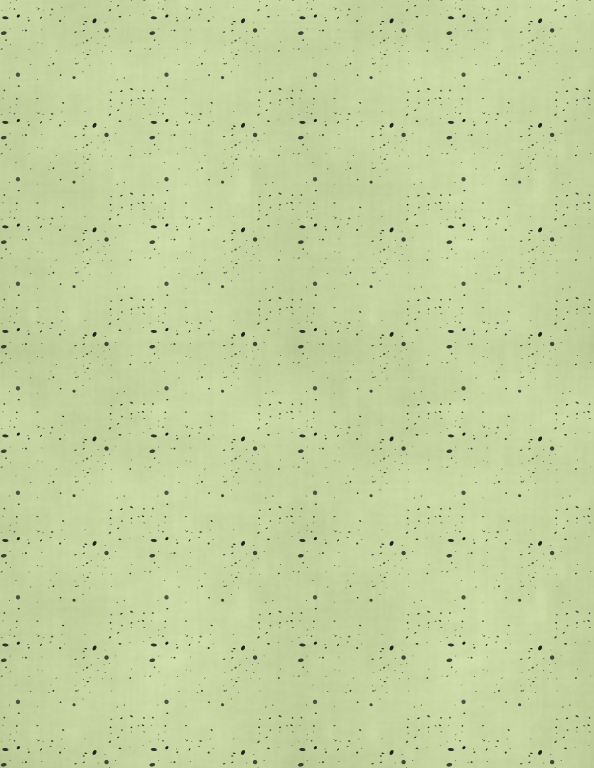
A Shadertoy shader for this texture:

```glsl
// Pale green speckled paper: soft mottling with a faint woven grain, strewn with dark ink flecks.
// Mottling is wrapped value noise; flecks are jittered ellipses, one per grid cell,
// and both repeat like a printed pattern.

float hash(vec2 p) {
    return fract(sin(dot(p, vec2(127.1, 311.7))) * 43758.5453);
}

// Integer cell index wrapped to a repeating grid
vec2 wrapCell(vec2 cell, vec2 grid) {
    return floor(mod(cell + 0.5, grid));
}

// Value noise that repeats after "grid" cells
float noise(vec2 p, vec2 grid) {
    vec2 i = floor(p), f = fract(p);
    f = f * f * (3.0 - 2.0 * f);
    float a = hash(wrapCell(i, grid));
    float b = hash(wrapCell(i + vec2(1, 0), grid));
    float c = hash(wrapCell(i + vec2(0, 1), grid));
    float d = hash(wrapCell(i + vec2(1, 1), grid));
    return mix(mix(a, b, f.x), mix(c, d, f.x), f.y);
}

// Layered noise centred on zero, over one unit tile
float mottle(vec2 uv) {
    float sum = 0.0, weight = 0.5;
    vec2 grid = vec2(4, 6);
    for (int i = 0; i < 5; i++) {
        sum += weight * (noise(uv * grid, grid) - 0.5);
        grid *= 2.0;
        weight *= 0.6;
    }
    return sum;
}

// Ink coverage of one layer of flecks; uv counts pattern tiles
float flecks(vec2 uv, vec2 grid, float chance, vec2 radii, float seed, float pixel) {
    vec2 tile = vec2(0.1934, 0.1361);
    vec2 cell = floor(uv * grid);
    vec2 id = wrapCell(cell, grid) + seed;

    // Flecks crowd into a horizontal band and thin out between bands
    float band = 0.5 + 0.5 * cos(6.2832 * ((id.y - seed + 0.5) / grid.y - 0.35));
    if (hash(id) > chance * mix(0.55, 1.45, band)) return 0.0;

    vec2 jitter = vec2(hash(id + 17.3), hash(id + 41.9));
    vec2 d = (fract(uv * grid) - mix(vec2(0.25), vec2(0.75), jitter)) * tile / grid;

    // Slightly tilted ellipse, mostly wider than tall
    float angle = 0.25 + 1.6 * (hash(id + 5.7) - 0.5);
    float c = cos(angle), s = sin(angle);
    d = vec2(c * d.x + s * d.y, c * d.y - s * d.x);
    float stretch = mix(1.0, 1.5, hash(id + 63.1));
    float radius = mix(radii.x, radii.y, pow(hash(id + 29.5), 4.0));
    float dist = length(d * vec2(1.0 / stretch, stretch * 0.9)) - radius;

    float strength = mix(0.6, 1.0, hash(id + 83.7));
    return strength * (1.0 - smoothstep(-0.6 * pixel, 0.6 * pixel, dist));
}

void mainImage(out vec4 fragColor, in vec2 fragCoord) {
    vec2 p = fragCoord / iResolution.y;
    float pixel = 1.0 / iResolution.y;

    // Broad clouds, with a darker vertical zone in each repeat
    vec2 cloudUv = p / vec2(0.3868, 0.5444);
    float tone = 0.075 * mottle(cloudUv);
    tone -= 0.011 * cos(6.2832 * (cloudUv.x - 0.16));

    // Woven grain: fine upright and level streaks plus soft tooth
    tone += 0.014 * (noise(p * vec2(240, 22), vec2(512)) - 0.5);
    tone += 0.010 * (noise(p * vec2(22, 240), vec2(512)) - 0.5);
    tone += 0.014 * (noise(p * 300.0, vec2(512)) - 0.5);

    // Occasional pale scuffs
    float scuff = noise(cloudUv * vec2(14, 18) + 0.5, vec2(14, 18));
    tone += 0.018 * smoothstep(0.8, 1.0, scuff);

    vec3 paper = vec3(0.777, 0.833, 0.632) + tone * vec3(1.0, 0.98, 1.0);

    // Larger flecks over fine dust
    vec2 uv = p / vec2(0.1934, 0.1361);
    float ink = flecks(uv, vec2(13, 9), 0.33, vec2(0.0010, 0.0028), 3.0, pixel);
    ink = max(ink, 0.75 * flecks(uv + 0.37, vec2(22, 15), 0.17, vec2(0.0005, 0.0011), 57.0, pixel));

    fragColor = vec4(mix(paper, vec3(0.08, 0.14, 0.10), ink), 1.0);
}
```
